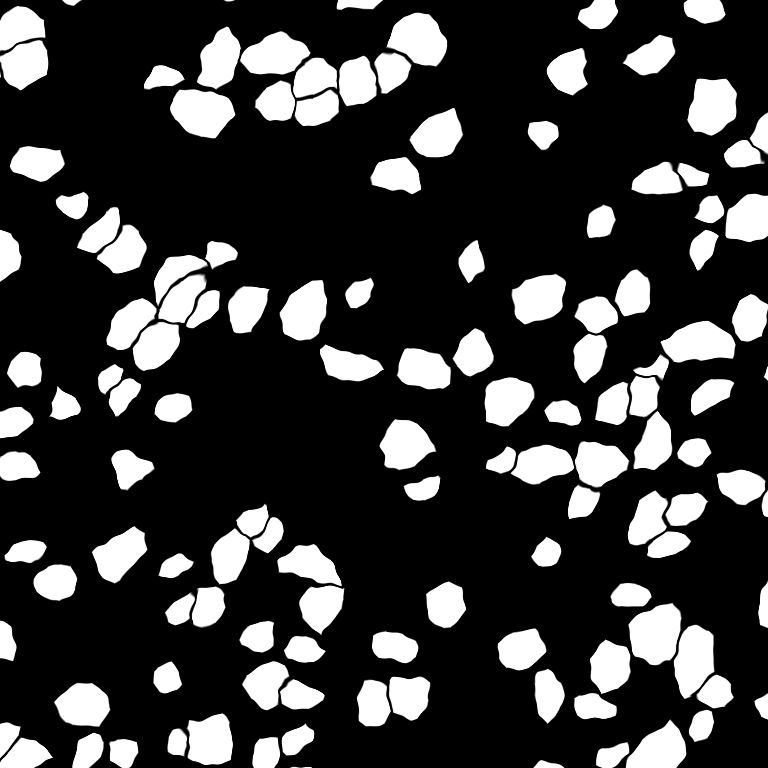
This pattern is drawn by a WebGL 2 fragment shader. Its source:

```glsl
#version 300 es
precision highp float;
// Scattered white faceted grains on black, in loose clusters split by thin dark seams.

#define CELLS 16.0        // grid cells across the canvas
#define DENSITY 0.46      // mean chance that a cell holds a grain
#define CLUSTERING 0.9    // how strongly noise gathers the grains
#define CLUSTER_FREQ 0.31 // cluster noise frequency per cell
#define SIZE_MIN 0.017    // grain radius range
#define SIZE_MAX 0.036
#define STRETCH_MAX 1.9   // longest aspect ratio
#define TILT 0.6          // preferred direction of the long axis
#define TILT_SPREAD 1.9   // random range around it
#define SEAM 0.0035       // gap between touching grains
#define ROUGHNESS 0.006   // raggedness of the outlines
#define FACETS 8          // sides per grain

uniform vec2 u_resolution;
out vec4 fragColor;

const float TAU = 6.28318;
const vec3 BACKGROUND = vec3(0.0);
const vec3 GRAIN = vec3(1.0);

vec3 hash3(vec2 p) {
  vec3 h = fract(p.xyx * vec3(0.1031, 0.1030, 0.0973));
  h += dot(h, h.yxz + 33.33);
  return fract((h.xxy + h.yzz) * h.zyx);
}

float cornerGradient(vec2 corner, vec2 offset) {
  float angle = TAU * hash3(corner + 57.0).x;
  return dot(vec2(cos(angle), sin(angle)), offset);
}

float gradientNoise(vec2 p) {
  vec2 i = floor(p), f = fract(p);
  vec2 u = f * f * f * (f * (f * 6.0 - 15.0) + 10.0);
  vec2 e = vec2(1.0, 0.0);
  float low = mix(cornerGradient(i, f), cornerGradient(i + e, f - e), u.x);
  float high = mix(cornerGradient(i + e.yx, f - e.yx),
                   cornerGradient(i + 1.0, f - 1.0), u.x);
  return mix(low, high, u.y);
}

// Rounded irregular polygon of radius near one.
float facetedRadius(vec2 q, vec2 seed) {
  float reach = 0.0;
  for (int i = 0; i < FACETS; i++) {
    vec3 h = hash3(seed + float(i) * vec2(7.0, 13.0));
    float angle = TAU * (float(i) + 0.7 * h.x) / float(FACETS);
    vec2 normal = vec2(cos(angle), sin(angle));
    reach = max(reach, dot(q, normal) / mix(0.8, 1.15, h.y));
  }
  return mix(reach, length(q), 0.25);
}

// Approximate signed distance to the grain of one cell.
float grainDistance(vec2 p, vec2 cell) {
  vec3 place = hash3(cell + 11.0);
  float chance = DENSITY + CLUSTERING * gradientNoise(cell * CLUSTER_FREQ + 3.7);
  if (place.z > chance) return 1.0;

  vec3 form = hash3(cell + 131.0);
  vec3 bendHash = hash3(cell + 211.0);
  float size = mix(SIZE_MIN, SIZE_MAX, form.x);
  float stretch = sqrt(mix(1.0, STRETCH_MAX, form.y));
  float angle = TILT + TILT_SPREAD * (form.z - 0.5);
  vec2 axis = vec2(cos(angle), sin(angle));

  vec2 local = p - (cell + mix(vec2(0.1), vec2(0.9), place.xy)) / CELLS;
  vec2 q = vec2(dot(local, axis), dot(local, vec2(-axis.y, axis.x)));
  q /= size * vec2(stretch, 1.0 / stretch);

  // A few grains curl into crescents.
  float bend = 0.7 * pow(bendHash.x, 3.0) * sign(bendHash.y - 0.5);
  q.y += bend * (q.x * q.x - 0.3);

  float slope = length(q * vec2(1.0 / stretch, stretch)) / max(length(q), 0.001);
  return (facetedRadius(q, cell * 3.0 + 301.0) - 1.0) * size / max(slope, 0.5);
}

void main() {
  float unit = min(u_resolution.x, u_resolution.y);
  vec2 p = gl_FragCoord.xy / unit;
  vec2 warp = vec2(gradientNoise(p * 48.0), gradientNoise(p * 48.0 + 91.0));
  p += ROUGHNESS * warp;

  // Nearest and second nearest grain.
  vec2 home = floor(p * CELLS);
  float nearest = 1.0, second = 1.0;
  for (int y = -1; y <= 1; y++) {
    for (int x = -1; x <= 1; x++) {
      float d = grainDistance(p, home + vec2(x, y));
      second = min(second, max(nearest, d));
      nearest = min(nearest, d);
    }
  }

  // Cut a seam where two grains meet, then smooth the edge.
  float inside = min(-nearest, 0.5 * (second - nearest - SEAM));
  float coverage = smoothstep(-0.7 / unit, 0.7 / unit, inside);
  fragColor = vec4(mix(BACKGROUND, GRAIN, coverage), 1.0);
}
```
